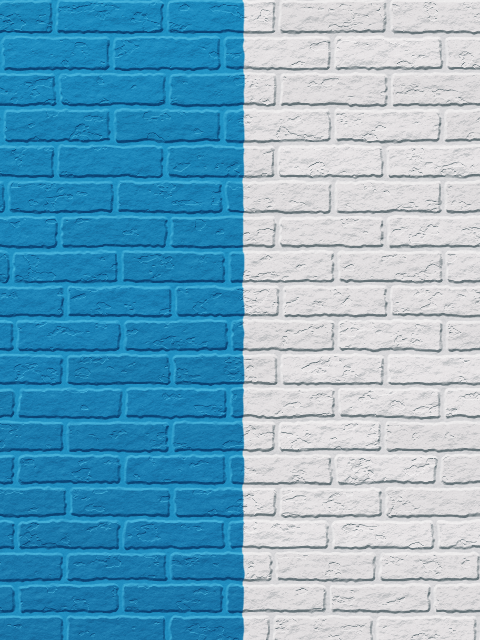
Give the GLSL for this texture, as a WebGL 2 fragment shader.

```glsl
#version 300 es
precision highp float;
// A painted brick wall, blue on the left and white on the right, lit from above.

#define WALL_SIZE vec2(5.76, 7.68)
#define PAINT_EDGE 2.925
#define JOINT_HALF 0.036
#define CORNER 0.035
#define BEVEL 0.020
#define FACE_DEPTH 0.034
#define ROUGHNESS 0.036
#define PIT_DEPTH 0.012
#define LIGHT_DIR vec2(0.45, 1.0)

uniform vec2 u_resolution;
out vec4 fragColor;

float hash(vec2 p) {
    vec3 q = fract(vec3(p.xyx) * 0.1031);
    q += dot(q, q.yzx + 33.33);
    return fract((q.x + q.y) * q.z);
}

float noise(vec2 p) {
    vec2 i = floor(p), f = fract(p);
    f = f * f * (3.0 - 2.0 * f);
    return mix(mix(hash(i), hash(i + vec2(1, 0)), f.x),
               mix(hash(i + vec2(0, 1)), hash(i + vec2(1, 1)), f.x), f.y);
}

float fbm(vec2 p) {
    float sum = 0.0, amp = 0.5;
    for (int i = 0; i < 4; i++) {
        sum += amp * noise(p);
        p = mat2(0.8, 0.6, -0.6, 0.8) * p * 2.1 + 7.3;
        amp *= 0.5;
    }
    return sum;
}

// Signed distance to the nearest brick (x) and the brick's cell (yz).
// Courses get thinner and bricks shorter toward the bottom of the wall.
vec3 brick(vec2 p) {
    float k = (0.44 - sqrt(0.1936 - 0.00732 * (p.y - 0.425))) / 0.00366;
    float course = floor(k) + 1.0;
    float courseHeight = 0.44 - 0.00366 * k;
    float pitch = 1.335 - 0.0052 * course;
    float evenStart = 0.67 + 0.12 * smoothstep(2.0, 10.0, course)
                    + 0.025 * cos((course - 8.0) * 1.0472);
    float oddStart = 0.01 + 0.19 * smoothstep(1.0, 11.0, course);
    float along = (p.x - mix(evenStart, oddStart, mod(course, 2.0))) / pitch;

    vec2 size = vec2(pitch, courseHeight);
    vec2 local = (fract(vec2(along, k)) - 0.5) * size;
    vec2 q = abs(local) - size * 0.5 + JOINT_HALF + CORNER;
    float d = length(max(q, 0.0)) + min(max(q.x, q.y), 0.0) - CORNER;
    return vec3(d, floor(along), course);
}

// Uneven brick outlines
vec2 warp(vec2 p) {
    vec2 broad = vec2(noise(p * 4.0), noise(p * 4.0 + 17.0)) - 0.5;
    vec2 fine = vec2(noise(p * 19.0 + 5.0), noise(p * 19.0 + 31.0)) - 0.5;
    return p + 0.026 * broad + 0.020 * fine;
}

float faceMask(float d) {
    return smoothstep(BEVEL, -BEVEL, d);
}

float heightAt(vec2 p) {
    float face = faceMask(brick(warp(p)).x);
    float grain = fbm(p * vec2(6.5, 10.0));
    float pits = smoothstep(0.60, 0.68, fbm(p * vec2(5.0, 9.0) + 40.0));
    return face * (FACE_DEPTH - PIT_DEPTH * pits)
         + ROUGHNESS * grain * mix(0.45, 1.0, face);
}

void main() {
    vec2 uv = gl_FragCoord.xy / u_resolution;
    vec2 p = vec2(uv.x, 1.0 - uv.y) * WALL_SIZE;

    // Relief lighting
    float e = 0.011;
    float h = heightAt(p);
    vec2 slope = vec2(heightAt(p + vec2(e, 0)) - h, heightAt(p + vec2(0, e)) - h) / e;
    float light = dot(slope, LIGHT_DIR);

    vec3 b = brick(warp(p));
    float mortar = 1.0 - faceMask(b.x);
    float tone = hash(b.yz + 11.0) - 0.5;

    // Blue paint
    vec3 blue = mix(vec3(0.105, 0.535, 0.735), vec3(0.10, 0.465, 0.665), p.y / WALL_SIZE.y);
    blue = mix(blue, vec3(0.14, 0.60, 0.79), 0.65 * mortar);
    blue = mix(blue, vec3(0.30, 0.72, 0.87), clamp(light * 0.55, 0.0, 0.8));
    blue = mix(blue, vec3(0.04, 0.27, 0.46), clamp(-light * 0.75, 0.0, 1.0));

    // White paint
    vec3 white = mix(vec3(0.885, 0.875, 0.88), vec3(0.815, 0.82, 0.83), 0.6 * mortar);
    white = mix(white, vec3(0.94, 0.935, 0.935), clamp(light * 0.8, 0.0, 0.9));
    white = mix(white, vec3(0.40, 0.45, 0.47), clamp(-light * 0.72, 0.0, 1.0));

    // Slightly ragged meeting of the two coats
    float edge = PAINT_EDGE + 0.022 * (noise(vec2(3.0, p.y * 9.0)) - 0.5) - 0.012 * mortar;
    float aa = WALL_SIZE.x / u_resolution.x;
    vec3 color = mix(blue, white, smoothstep(-aa, aa, p.x - edge));

    color *= 1.0 + 0.035 * tone * (1.0 - mortar);
    color += 0.025 * (noise(p * 75.0) - 0.5);
    fragColor = vec4(clamp(color, 0.0, 1.0), 1.0);
}
```
